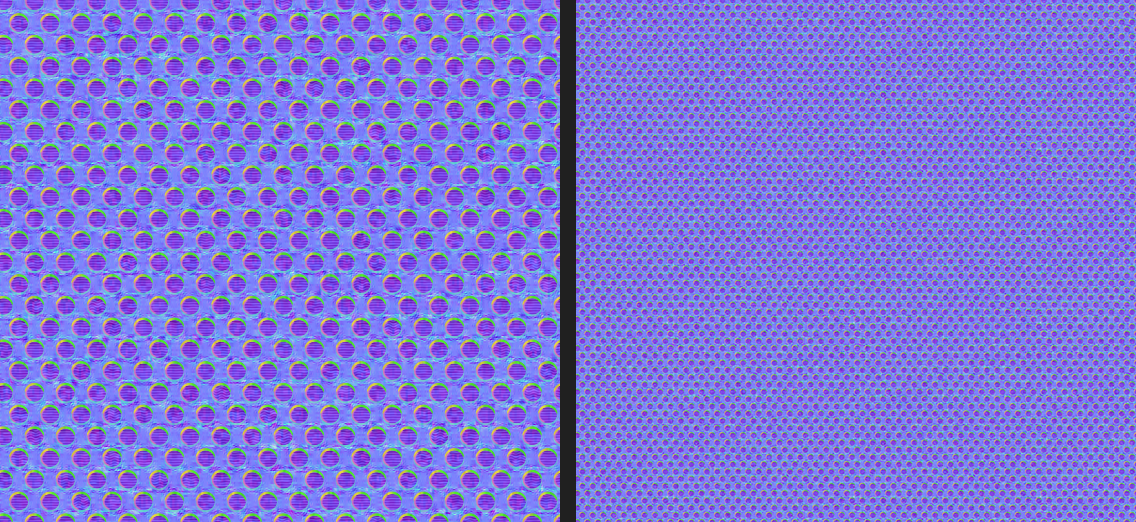
Left, the tile; right, the same tile 3 across and 3 down.
Give the GLSL for this texture map, as a Shadertoy shader.

```glsl
const vec2 REPEATS = vec2(18.0, 24.0);      // holes across, staggered rows down
const vec2 GRID_SHIFT = vec2(0.105, 0.057);
const vec2 FLOOR_STRETCH = vec2(0.93, 1.06);
const vec2 FLOOR_DROP = vec2(0.0, 0.022);
const vec2 DASH_ROWS = vec2(90.0, 240.0);   // whole noise cells across the tile
const vec2 DASH_COLUMNS = vec2(252.0, 96.0);
const float FLOOR_RADIUS = 0.275;           // lengths are in column widths
const float RIM_RADIUS = 0.318;
const float LIP_RADIUS = 0.322;
const float CRESCENT_DROP = 0.052;
const float RIPPLE_FREQ = 74.0;
const float HALO_RADIUS = 0.395;
const float HALO_WIDTH = 0.08;
const float HALO_STRENGTH = 0.30;
const float STRIPE_STRENGTH = 0.09;
const float DASH_STRENGTH = 0.17;

const vec3 FLAT_BLUE = vec3(0.49, 0.51, 0.99);
const vec3 FLOOR_PURPLE = vec3(0.50, 0.27, 0.90);
const vec3 SHADE_PURPLE = vec3(0.45, 0.19, 0.70);
const vec3 LIP_TEAL = vec3(0.42, 0.77, 0.80);
const vec3 EDGE_PINK = vec3(0.85, 0.47, 0.74);
const vec3 ARC_GREEN = vec3(0.32, 0.96, 0.18);
const vec3 ARC_YELLOW = vec3(0.94, 0.86, 0.26);

vec3 hash32(vec2 p) {
    vec3 h = fract(vec3(p.xyx) * vec3(0.1031, 0.1030, 0.0973));
    h += dot(h, h.yxz + 33.33);
    return fract((h.xxy + h.yzz) * h.zyx);
}

// Wrapping cell noise from -1 to 1, drawn out into dashes by its cell counts
float dashNoise(vec2 uv, vec2 cells) {
    vec2 p = uv * cells;
    vec2 cell = floor(p);
    vec2 f = smoothstep(0.2, 0.8, p - cell);
    vec4 v = vec4(hash32(mod(cell, cells)).x,
                  hash32(mod(cell + vec2(1.0, 0.0), cells)).x,
                  hash32(mod(cell + vec2(0.0, 1.0), cells)).x,
                  hash32(mod(cell + 1.0, cells)).x);
    return 2.0 * mix(mix(v.x, v.y, f.x), mix(v.z, v.w, f.x), f.y) - 1.0;
}

float disc(vec2 p, float radius, float soft) {
    return 1.0 - smoothstep(radius - soft, radius + soft, length(p));
}

// Offset from the nearest hole of a row, y up; id wraps with the tile
vec2 holeOffset(vec2 grid, float row, float rowHeight, out vec2 id) {
    float x = grid.x - 0.5 * mod(row, 2.0);
    float column = floor(x + 0.5);
    id = mod(vec2(column, row), REPEATS);
    return vec2(x - column, (row - grid.y) * rowHeight);
}

// Short ripples and dashes around a hole, as a red and green tilt
vec2 haloTilt(vec2 p, vec3 rnd, vec2 dashes) {
    float r = length(p);
    vec2 dir = p / max(r, 0.001);
    float angle = atan(p.y, p.x);
    float band = (r - HALO_RADIUS) / HALO_WIDTH;
    float patches = sin(6.0 * angle + 6.28 * rnd.x) * sin(13.0 * angle + 6.28 * rnd.y);
    float wave = sin(RIPPLE_FREQ * r + 6.28 * rnd.z) * patches;
    float fade = exp(-band * band) * mix(0.35, 1.0, abs(dir.y));
    return (vec2(-0.6 * dir.x, dir.y) * wave + vec2(0.5, 0.9) * dashes) * fade * (0.6 + 0.6 * rnd.z);
}

void mainImage(out vec4 fragColor, in vec2 fragCoord) {
    vec2 uv = fragCoord / iResolution.xy;
    vec2 grid = vec2(uv.x, 1.0 - uv.y) * REPEATS - GRID_SHIFT;
    float rowHeight = iResolution.y / iResolution.x * REPEATS.x / REPEATS.y;
    float soft = max(0.55 * REPEATS.x / iResolution.x, 0.012);
    float row = floor(grid.y + 0.5);
    vec2 dashes = vec2(dashNoise(uv, DASH_COLUMNS), dashNoise(uv, DASH_ROWS));
    vec2 id;

    // Flat sheet with ripples from the neighbouring rows
    vec2 tilt = vec2(0.0);
    for (int k = -1; k <= 1; k++) {
        vec2 offset = holeOffset(grid, row + float(k), rowHeight, id);
        tilt += haloTilt(offset, hash32(id + 3.0), dashes);
    }
    vec3 color = FLAT_BLUE + HALO_STRENGTH * vec3(tilt, -0.25 * length(tilt));

    vec2 p = holeOffset(grid, row, rowHeight, id);
    vec3 rnd = hash32(id + 3.0);
    vec2 dir = p / max(length(p), 0.001);
    vec2 q = (p + FLOOR_DROP) * FLOOR_STRETCH;

    // Pale broken lip, only around the lower half
    float lip = disc(p + FLOOR_DROP, LIP_RADIUS, soft) * smoothstep(0.3, -0.4, dir.y);
    color = mix(color, LIP_TEAL + 0.1 * vec3(dashes, 0.0), lip * (0.85 + 0.15 * rnd.x));

    // Striped floor, shaded below the upper edge and pink at the left
    float bend = (0.15 + 2.2 * pow(rnd.x, 4.0)) * sin(19.0 * p.x + 6.28 * rnd.y);
    float stripes = sin(RIPPLE_FREQ * p.y + bend + 6.28 * rnd.z);
    vec3 floorColor = mix(FLOOR_PURPLE, SHADE_PURPLE, 0.7 * smoothstep(0.06, 0.24, q.y));
    floorColor += STRIPE_STRENGTH * stripes * vec3(0.5, 0.9, 0.7);
    floorColor += DASH_STRENGTH * (0.4 + rnd.x) * vec3(0.6 * dashes, 0.5 * dashes.y);
    float pink = smoothstep(0.2, 0.25, length(q)) * smoothstep(0.4, 0.7, -dir.x - 0.2 * dir.y);
    floorColor = mix(floorColor, EDGE_PINK, pink * (0.8 + 0.2 * rnd.y));
    color = mix(color, floorColor, disc(q, FLOOR_RADIUS, soft));

    // Bright crescent, yellow at the left turning green at the right
    float crescent = disc(p, RIM_RADIUS, soft)
        * (1.0 - disc(p + vec2(0.0, CRESCENT_DROP), FLOOR_RADIUS + 0.015, soft))
        * smoothstep(-0.05, 0.3, dir.y);
    float turn = smoothstep(-0.6, 0.3, dir.x + 0.5 * (rnd.z - 0.5));
    vec3 arcColor = mix(ARC_YELLOW, ARC_GREEN, turn) * (0.92 + 0.08 * dashes.x);
    color = mix(color, arcColor, crescent);

    fragColor = vec4(clamp(color, 0.0, 1.0), 1.0);
}
```
